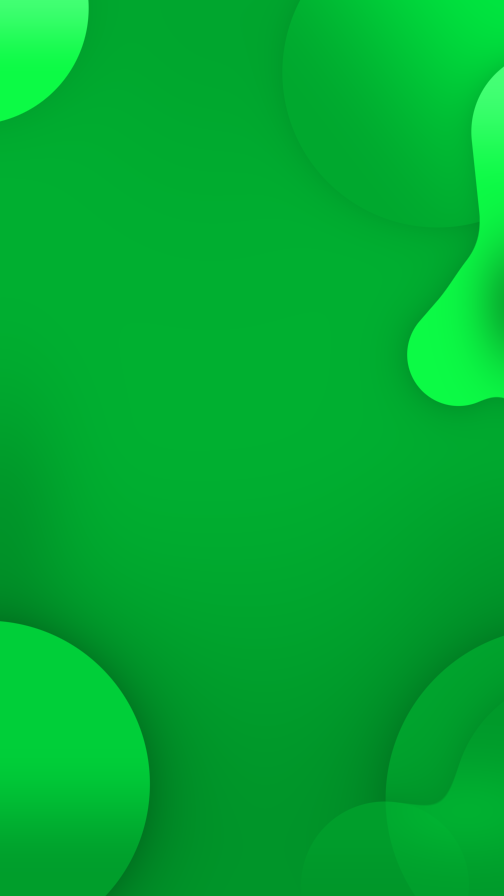
A Shadertoy shader for this background:

```glsl
// Glossy green discs and liquid blobs floating over a softly shaded green backdrop.

// Canvas extent in design units; y runs downward from the top edge.
const vec2 CANVAS = vec2(4.32, 7.68);

// Discs: centre x, centre y, radius
const vec3 DISC_TOP_LEFT = vec3(-0.24, 0.07, 1.00);
const vec3 DISC_TOP_RIGHT = vec3(3.75, 0.62, 1.33);
const vec3 DISC_LOW_LEFT = vec3(-0.115, 6.72, 1.40);
const vec3 DISC_LOW_RIGHT = vec3(4.78, 6.85, 1.475);
const vec3 LOBE = vec3(3.30, 7.59, 0.72);
const vec3 SWELL = vec3(5.00, 6.90, 1.12);
const vec3 BELLY = vec3(4.70, 2.70, 0.80);

// Colours and brightness levels
const vec3 MINT = vec3(0.27, 1.00, 0.46);
const float BACKDROP = 0.69;
const float VIVID = 0.985;

vec3 green(float level) {
    return vec3(0.05 * smoothstep(0.9, 1.0, level), level, 0.275 * level);
}

float disc(vec2 p, vec3 c) {
    return length(p - c.xy) - c.z;
}

float capsule(vec2 p, vec2 a, vec2 b, float radius) {
    vec2 ab = b - a;
    float t = clamp(dot(p - a, ab) / dot(ab, ab), 0.0, 1.0);
    return length(p - a - ab * t) - radius;
}

float smoothUnion(float a, float b, float k) {
    float h = max(k - abs(a - b), 0.0) / k;
    return min(a, b) - h * h * k * 0.25;
}

// Soft elliptical spot
float glow(vec2 p, vec2 centre, vec2 size) {
    vec2 q = (p - centre) / size;
    return exp(-dot(q, q));
}

// Darkening factor outside a shape
float shadow(float d, float reach, float strength) {
    return 1.0 - strength * exp(-max(d, 0.0) / reach);
}

float liquidBlob(vec2 p) {
    float foot = capsule(p, vec2(3.93, 3.04), vec2(4.45, 2.44), 0.44);
    float neck = capsule(p, vec2(4.74, 1.13), vec2(4.81, 1.80), 0.70);
    return smoothUnion(smoothUnion(foot, disc(p, BELLY), 0.16), neck, 0.22);
}

void mainImage(out vec4 fragColor, in vec2 fragCoord) {
    vec2 uv = fragCoord / iResolution.xy;
    vec2 p = vec2(uv.x, 1.0 - uv.y) * CANVAS;
    float aa = 0.75 * CANVAS.y / iResolution.y;

    float topLeft = disc(p, DISC_TOP_LEFT);
    float topRight = disc(p, DISC_TOP_RIGHT);
    float lowLeft = disc(p, DISC_LOW_LEFT);
    float lowRight = disc(p, DISC_LOW_RIGHT);
    float lobe = disc(p, LOBE);
    float wave = smoothUnion(lobe, disc(p, SWELL), 0.5);
    float blob = liquidBlob(p);

    // Backdrop: bright middle, darker foot, left side and top
    float level = BACKDROP - 0.10 * smoothstep(3.6, 7.4, p.y);
    level -= 0.09 * glow(p, vec2(0.0, 4.4), vec2(0.6, 1.1));
    level -= 0.04 * glow(p, vec2(1.8, 0.0), vec2(1.2, 1.6));
    level -= 0.05 * glow(p, vec2(4.5, 4.7), vec2(1.2, 1.0));
    level *= shadow(topLeft, 0.20, 0.06) * shadow(topRight, 0.15, 0.08);
    level *= shadow(lowLeft, 0.28, 0.22) * shadow(lowRight, 0.32, 0.18);
    vec3 col = green(level);

    // Upper discs
    float sheen = dot(p - DISC_TOP_RIGHT.xy, vec2(0.8, -0.6));
    vec3 face = green(mix(0.66, 0.90, smoothstep(-1.1, 0.9, sheen)));
    col = mix(col, face, smoothstep(aa, -aa, topRight));
    face = mix(MINT, green(VIVID), smoothstep(-0.1, 0.65, p.y));
    col = mix(col, face, smoothstep(aa, -aa, topLeft));

    // Liquid blob with a mint crest and a shaded hollow
    col *= shadow(blob, 0.14, 0.12);
    face = mix(green(VIVID), MINT, smoothstep(1.7, 0.6, p.y));
    face *= 1.0 - 0.34 * glow(p, vec2(4.45, 2.60), vec2(0.36, 0.55));
    col = mix(col, face, smoothstep(aa, -aa, blob));

    // Lower left disc, dimming toward the bottom
    face = green(mix(0.81, 0.62, smoothstep(6.4, 7.5, p.y)));
    col = mix(col, face, smoothstep(aa, -aa, lowLeft));

    // Lower right disc and the translucent wave crossing it
    float inDisc = smoothstep(aa, -aa, lowRight);
    level = 0.65 * shadow(wave, 0.25, 0.12);
    col = mix(col, green(level), inDisc);
    float inside = 0.60 + 0.09 * glow(p, vec2(4.0, 6.95), vec2(0.9, 0.45));
    level = mix(0.62 - 0.03 * smoothstep(7.0, 7.68, p.y), inside, inDisc);
    level += 0.015 * inDisc * smoothstep(aa, -aa, lobe);
    col = mix(col, green(level), smoothstep(aa, -aa, wave));

    fragColor = vec4(col, 1.0);
}
```
